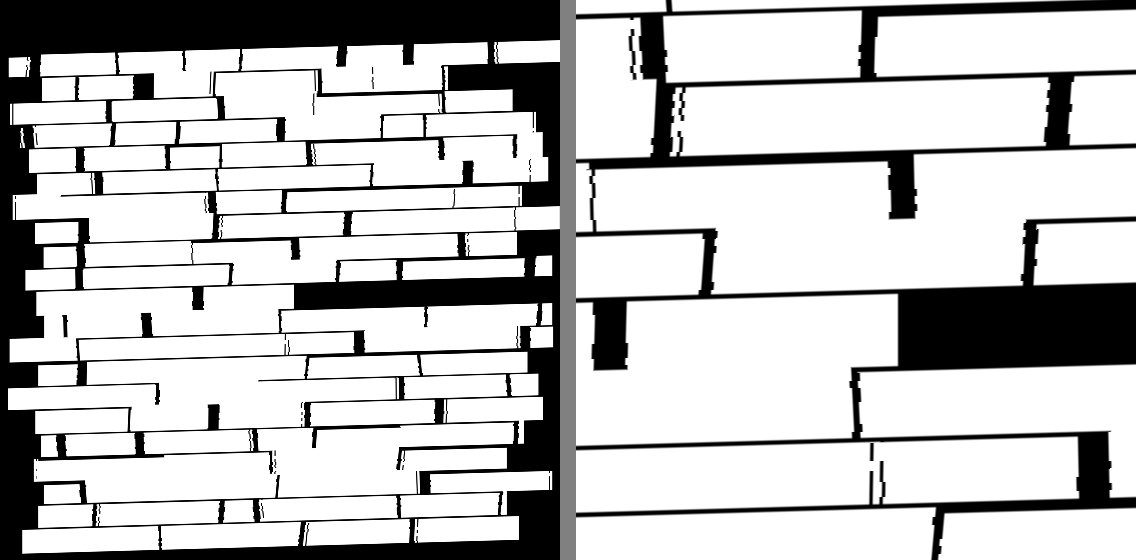
Left, the full canvas; right, a detail of the centre.
Write a three.js fragment shader that draws this texture map.

```glsl
// Ragged wall of long white stone slabs with thin, uneven black joints
varying vec2 vUv;

float hash(vec2 p) {
  return fract(sin(dot(p, vec2(127.1, 311.7))) * 43758.5453);
}

// Antialiased step: 0 outside, 1 inside
float inside(float d) {
  return smoothstep(-0.0008, 0.0008, d);
}

// Height of the lower edge of a course at the left side
float courseBase(float row) {
  return 0.012 + 0.0424 * row + 0.004 * (hash(vec2(row, 3.0)) - 0.5);
}

// Position of an upright joint, in slab widths
float jointAt(float i, float row) {
  return i + 0.62 * (hash(vec2(i, row + 40.0)) - 0.5);
}

// Half width of an upright joint: closed, narrow to wide, or a hole
float jointGap(float i, float row) {
  float h = hash(vec2(i + 7.0, row + 80.0));
  if (h < 0.13) return -0.002;
  if (h > 0.95) return 0.018;
  return mix(0.0015, 0.0105, h * h);
}

// Mortar above a slab: merged, hairline or thick
float bedGap(float i, float row) {
  float h = hash(vec2(i + 19.0, row + 120.0));
  if (h < 0.22) return -0.0025;
  return h > 0.8 ? 0.0065 : 0.0022 + 0.001 * h;
}

float slab(vec2 p, float i, float row, float width, float shift) {
  float bottom = courseBase(row);
  float top = courseBase(row + 1.0) - bedGap(i, row);
  float y = p.y - bottom;

  // Leaning ends with small chips
  float leanA = 0.2 * (hash(vec2(i, row + 160.0)) - 0.5) * y;
  float leanB = 0.2 * (hash(vec2(i + 1.0, row + 160.0)) - 0.5) * y;
  float chip = 0.0014 * step(0.7, hash(vec2(floor(p.y * 230.0), i + row)));
  float left = (jointAt(i, row) - shift) * width + jointGap(i, row) + leanA + chip;
  float right = (jointAt(i + 1.0, row) - shift) * width - jointGap(i + 1.0, row) + leanB - chip;

  // Uneven outer ends of the wall, with a few short courses
  float wallEnd = 0.89 + 0.11 * hash(vec2(row, 11.0));
  if (row == 10.0) wallEnd = 0.525;
  if (row == 19.0) wallEnd = 0.8;
  if (row == 20.0) wallEnd = 1.01;
  left = max(left, 0.01 + 0.07 * hash(vec2(row, 23.0)));
  right = min(right, wallEnd);

  float body = inside(p.x - left) * inside(right - p.x) * inside(y) * inside(top - p.y);

  // Broken hairline beside one end of some slabs
  float pick = hash(vec2(i + 31.0, row + 200.0));
  float end = pick > 0.82 ? left + 0.005 : right - 0.005;
  float dash = step(0.15, hash(vec2(floor(p.y * 180.0), i)));
  float hairline = inside(0.001 - abs(p.x - end)) * dash * step(0.62, pick);
  return body * (1.0 - hairline);
}

void main() {
  // Courses climb gently to the right
  vec2 p = vec2(vUv.x, vUv.y - 0.028 * vUv.x);
  float nearRow = floor((p.y - 0.012) / 0.0424);
  float stone = 0.0;

  // Join the slabs of the nearest courses
  for (int j = -1; j <= 1; j++) {
    float row = nearRow + float(j);
    if (row < 0.0 || row > 20.0) continue;
    float width = mix(0.13, 0.26, hash(vec2(row, 51.0)));
    float shift = hash(vec2(row, 67.0));
    float nearSlab = floor(p.x / width + shift);
    for (int k = -1; k <= 1; k++) {
      stone = max(stone, slab(p, nearSlab + float(k), row, width, shift));
    }
  }

  gl_FragColor = vec4(vec3(stone), 1.0);
}
```
